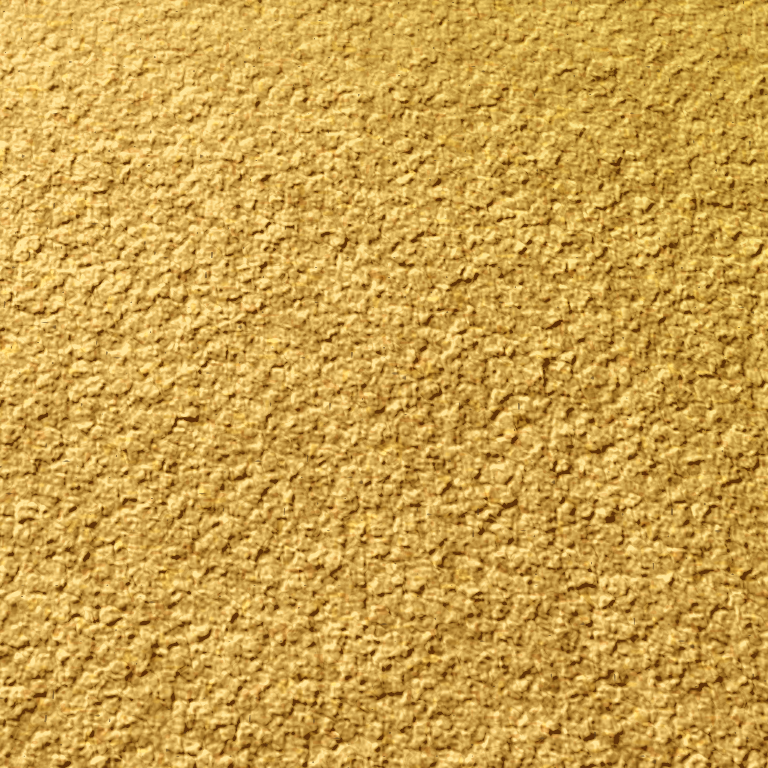
A Shadertoy shader for this texture:

```glsl
// A bed of coarse golden meal, lit from the upper left.
// Overlapping domes and noise form a crumbly height field; its slope
// toward the light, its hollows and fine grain pick a tone from a ramp.

float hash(vec2 p) {
    return fract(sin(dot(p, vec2(127.1, 311.7))) * 43758.5453);
}

float noise(vec2 p) {
    vec2 i = floor(p), f = fract(p);
    f = f * f * (3.0 - 2.0 * f);
    return mix(mix(hash(i), hash(i + vec2(1, 0)), f.x),
               mix(hash(i + vec2(0, 1)), hash(i + vec2(1, 1)), f.x), f.y);
}

// Rounded lumps of random size, one per cell, the highest on top
float lumps(vec2 p) {
    vec2 cell = floor(p);
    float top = 0.0;
    for (int y = -1; y <= 1; y++)
    for (int x = -1; x <= 1; x++) {
        vec2 id = cell + vec2(x, y);
        vec2 away = p - id - vec2(hash(id), hash(id + 37.3));
        float radius = mix(0.5, 0.95, hash(id + 71.9));
        float dome = 1.0 - dot(away, away) / (radius * radius);
        top = max(top, dome * mix(0.5, 1.0, hash(id + 13.7)));
    }
    return top;
}

// Clumps, crumbs and grains, with ragged outlines
float meal(vec2 p) {
    vec2 ragged = p + 0.009 * (vec2(noise(p * 95.0), noise(p * 95.0 + 50.0)) - 0.5);
    return 0.40 * noise(p * 20.0)
         + 0.50 * lumps(ragged * 42.0)
         + 0.35 * noise(ragged * 75.0 + 9.0)
         + 0.30 * lumps(ragged * 110.0 + 5.0)
         + 0.20 * noise(p * 200.0);
}

// Six tones from deep pit to sunlit crumb, t from 0 to 1
vec3 mealColor(float t) {
    float s = t * 5.0;
    vec3 c = mix(vec3(0.38, 0.20, 0.03), vec3(0.53, 0.35, 0.08), clamp(s, 0.0, 1.0));
    c = mix(c, vec3(0.65, 0.47, 0.16), clamp(s - 1.0, 0.0, 1.0));
    c = mix(c, vec3(0.76, 0.58, 0.25), clamp(s - 2.0, 0.0, 1.0));
    c = mix(c, vec3(0.85, 0.69, 0.35), clamp(s - 3.0, 0.0, 1.0));
    c = mix(c, vec3(0.96, 0.80, 0.45), clamp(s - 4.0, 0.0, 1.0));
    return mix(c, vec3(1.0, 0.90, 0.60), clamp(s - 5.0, 0.0, 1.0));
}

void mainImage(out vec4 fragColor, in vec2 fragCoord) {
    vec2 uv = fragCoord / iResolution.xy;

    // Mild perspective: crumbs shrink toward the far edge
    vec2 p = vec2((uv.x - 0.5) * (1.0 + 0.2 * uv.y), uv.y * (1.0 + 0.15 * uv.y)) + 2.0;

    // Slope facing the light, and depth of the hollows
    vec2 toLight = normalize(vec2(-0.6, 0.8));
    float height = meal(p);
    float slope = height - meal(p + toLight * 0.006);
    float grain = noise(p * 260.0 + 3.0) - 0.5;
    float relief = 1.15 * slope + 0.45 * (height - 0.84) + 0.40 * grain;
    relief -= 0.30 * smoothstep(0.16, 0.45, -slope);

    // Far edge is slightly out of focus, upper left is brightest
    relief *= 1.0 - 0.35 * smoothstep(0.7, 1.0, uv.y);
    float glow = 0.10 * (uv.y - uv.x) + 0.12 * smoothstep(0.7, 0.0, distance(uv, vec2(0.0, 1.0)));
    vec3 color = mealColor(0.72 + relief + glow);

    // Scattered russet and yellow flakes, and a few dark specks
    float russet = smoothstep(0.76, 0.92, noise(p * 120.0 + 21.0));
    float yellow = smoothstep(0.74, 0.92, noise(p * 90.0 + 63.0));
    float speck = smoothstep(0.93, 0.98, noise(p * 130.0 + 87.0));
    color *= mix(vec3(1.0), vec3(0.95, 0.82, 0.66), 0.7 * russet);
    color *= mix(vec3(1.0), vec3(1.03, 1.0, 0.75), 0.7 * yellow);
    color = mix(color, vec3(0.36, 0.25, 0.12), 0.6 * speck);

    // Far right leans olive
    color *= mix(vec3(1.0), vec3(0.97, 0.99, 0.86), smoothstep(0.9, 2.0, uv.x + uv.y));
    fragColor = vec4(color, 1.0);
}
```
